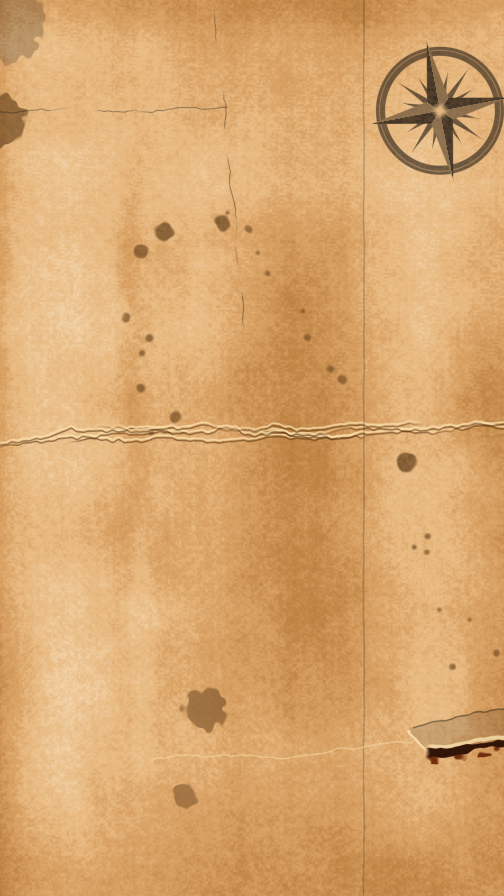
Reproduce this texture procedurally as a Shadertoy shader.

```glsl
float hash(vec2 p) { return fract(sin(dot(p, vec2(127.1, 311.7))) * 43758.5453); }

float noise(vec2 p) {
  vec2 i = floor(p), f = fract(p);
  f *= f * (3. - 2. * f);
  return mix(mix(hash(i), hash(i + vec2(1, 0)), f.x),
             mix(hash(i + vec2(0, 1)), hash(i + 1.), f.x), f.y);
}

float fbm(vec2 p) {
  float sum = 0., amp = .5;
  for (int i = 0; i < 5; i++) { sum += amp * noise(p); p = p * 2.03 + 7.1; amp *= .5; }
  return sum;
}

float fill(float d) {
  float aa = .8 / iResolution.x;
  return 1. - smoothstep(-aa, aa, d);
}

float line(float d, float halfWidth) { return fill(abs(d) - halfWidth); }

float blob(vec2 p, float x, float y, float w, float h) {
  vec2 d = (p - vec2(x, y)) / vec2(w, h);
  return exp(-dot(d, d));
}

// Ragged round stain
float stain(vec2 p, float x, float y, float r) {
  float ragged = (noise(p * 70.) - .5) * r * .5;
  return 1. - smoothstep(-.004, .003, length(p - vec2(x, y)) - r + ragged);
}

// Droplets scattered between two points
float droplets(vec2 p, vec2 from, vec2 to, float spread, float size) {
  float sum = 0.;
  for (float i = 0.; i < 8.; i++) {
    vec2 c = mix(from, to, i / 7.) + spread * (vec2(hash(from + i), hash(to + i)) - .5);
    sum = max(sum, stain(p, c.x, c.y, size * (.45 + .6 * hash(to - i))));
  }
  return sum;
}

// Broad light and dark areas
float paperTone(vec2 p) {
  vec2 w = p + .09 * (vec2(fbm(p * 6.), fbm(p * 6. + 30.)) - .5);
  float t = .66 + .2 * blob(w, .1, 1.15, .16, .34);
  t += .23 * blob(w, .12, .32, .09, .32);
  t += .12 * blob(w, .13, 1.62, .13, .14);
  t += .1 * blob(w, .4, 1.35, .14, .3);
  t += .17 * blob(w, .84, 1.38, .14, .28);
  t += .14 * blob(w, .83, .62, .09, .34);
  t += .12 * blob(w, .29, .55, .03, .3);
  t -= .21 * blob(w, .62, .55, .15, .42);
  t -= .19 * blob(w, .59, 1.1, .13, .32);
  t -= .2 * blob(w, .57, 1.77, .28, .12);
  t -= .28 * blob(w, .98, .98, .09, .14);
  t -= .16 * blob(w, 1., .55, .07, .35);
  t -= .13 * blob(w, .26, 1.2, .025, .55);
  t -= .2 * (1. - smoothstep(0., .32, p.y)) * (.5 + .5 * p.x);
  t -= .1 * smoothstep(1.68, 1.78, p.y) + .14 * exp(-p.x / .025);
  return t + .3 * (fbm(p * 7.) - .48) + .1 * (fbm(p * vec2(28, 2.5)) - .48);
}

vec3 paperColor(float t) {
  vec3 c = mix(vec3(.5, .33, .13), vec3(.75, .52, .27), smoothstep(0., .38, t));
  c = mix(c, vec3(.85, .63, .39), smoothstep(.34, .6, t));
  c = mix(c, vec3(.91, .73, .51), smoothstep(.56, .77, t));
  return mix(c, vec3(.95, .83, .67), smoothstep(.74, 1., t));
}

// Compass ink: ring, thin rays, four-pointed star
float compass(vec2 p) {
  float r = length(p), k = round(atan(p.y, p.x) / .3927), a = k * .3927;
  float ring = .72 * line(r - .118, .009) - .3 * line(r - .12, .001);
  vec2 ray = mat2(cos(a), -sin(a), sin(a), cos(a)) * p, q = abs(p);
  float reach = mod(k, 2.) < .5 ? .096 : .074;
  float rays = .75 * line(ray.y, .009 * (1. - ray.x / reach)) * step(.03, r);
  float star = dot(vec2(min(q.x, q.y), max(q.x, q.y) - .138), vec2(.982, .186));
  float shade = mix(.55, .95, step(0., p.x * p.y * (q.x - q.y)));
  return mix(max(ring, rays), shade * smoothstep(.002, .02, r), fill(star));
}

void mainImage(out vec4 fragColor, in vec2 fragCoord) {
  vec2 p = fragCoord / iResolution.x;
  float grain = noise(p * 260.) + .7 * noise(p * 120.) - .85;
  vec3 col = paperColor(paperTone(p) + .13 * grain);
  vec3 brown = vec3(.36, .22, .08), pale = vec3(.98, .88, .68);

  // Stains and droplets
  col *= 1. - .2 * stain(p, .01, 1.73, .075);
  float spots = .75 * stain(p, -.01, 1.54, .055);
  spots = max(spots, .6 * stain(p, .407, .37, .042));
  spots = max(spots, .55 * stain(p, .368, .2, .024));
  spots = max(spots, .8 * stain(p, .324, 1.317, .019));
  spots = max(spots, .8 * stain(p, .442, 1.336, .016));
  spots = max(spots, .85 * stain(p, .805, .861, .019));
  spots = max(spots, .75 * droplets(p, vec2(.28, 1.24), vec2(.34, .96), .1, .013));
  spots = max(spots, .65 * droplets(p, vec2(.44, 1.38), vec2(.7, 1), .05, .009));
  spots = max(spots, .7 * droplets(p, vec2(.8, .74), vec2(.99, .42), .13, .009));
  col = mix(col, brown, spots * (.8 + .2 * grain));

  // Main fold: broken bright strands with shadows
  float fold = p.y - .883 - .018 * smoothstep(0., .18, p.x) - .009 * smoothstep(.7, .94, p.x);
  for (float i = 0.; i < 4.; i++) {
    float d = fold - .016 * noise(vec2(p.x * 22., i * 7.)) - .006 * noise(vec2(p.x * 85., i)) - i * .007;
    float broken = smoothstep(.25, .6, noise(vec2(p.x * 9., i * 4. + 2.)));
    col = mix(col, brown, .6 * broken * line(d + .005, .0015));
    col = mix(col, pale, .8 * broken * line(d, .0018));
  }

  // Fine cracks and creases
  float wiggle = .02 * (fbm(p.yy * 14.) - .5), ripple = .02 * (fbm(p.xx * 14.) - .5);
  col *= 1. - .2 * line(p.x - .722 - .2 * wiggle, .0015);
  float crack = line(p.x - .46 + .1 * (p.y - 1.4) + wiggle, .001) * step(1.08, p.y);
  crack += line(p.y - 1.56 - ripple, .001) * step(p.x, .45);
  col *= 1. - .35 * crack * smoothstep(.3, .6, noise(p * 18.));
  float crease = line(p.y - .275 - .03 * smoothstep(.5, .82, p.x) - ripple, .0015) * step(abs(p.x - .56), .26);
  col = mix(col, pale, .5 * crease);

  // Torn flap
  float tear = p.y - .284 - .02 * smoothstep(.87, 1., p.x) - .5 * ripple;
  float top = p.y - .336 - .22 * (p.x - .82) - ripple;
  float left = p.x - .812 - 1.05 * max(.324 - p.y, 0.) - .5 * wiggle;
  float torn = smoothstep(.842, .855, p.x);
  col *= 1. - .13 * fill(-left) * fill(-tear) * fill(top);
  col *= 1. - .4 * line(top, .0015) * step(.82, p.x);
  col = mix(col, pale, .9 * line(left, .003) * step(0., tear) * step(p.y, .33));
  col = mix(col, pale, .8 * torn * line(tear - .012, .004));
  col = mix(col, vec3(.45, .17, .05), torn * line(tear + .014, .009) * smoothstep(.45, .8, noise(p * 65.)));
  col = mix(col, vec3(.2, .08, .03), torn * line(tear, .004 + .006 * noise(p.xx * 40.)));

  // Tilted compass
  vec2 c = mat2(.982, -.189, .189, .982) * (p - vec2(.873, 1.558));
  fragColor = vec4(mix(col, vec3(.17, .13, .09), compass(c) * (.88 + .15 * grain)), 1);
}
```
